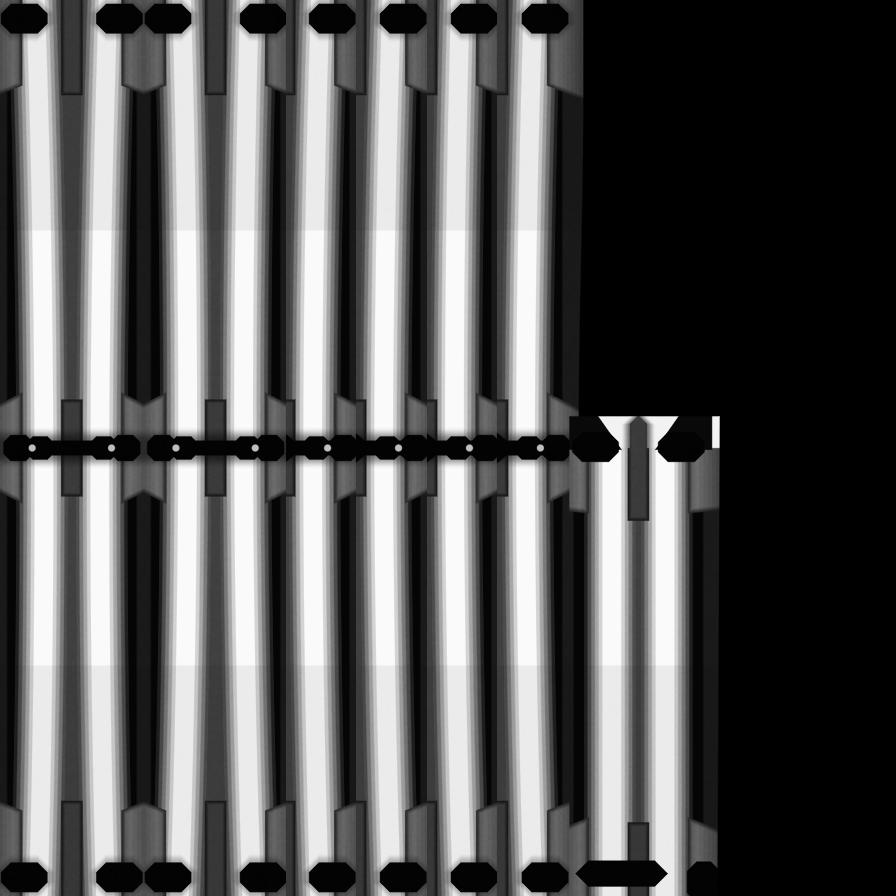
Give the GLSL for this texture map, as a three.js fragment shader.

```glsl
// Grey texture atlas of banded tubes in two mirrored rows, with one extra tube pair at the lower right.
varying vec2 vUv;

float hash(vec2 p) {
  vec3 q = fract(vec3(p.xyx) * 0.1031);
  q += dot(q, q.yzx + 33.33);
  return fract((q.x + q.y) * q.z);
}

// Antialiased coverage of a signed distance, positive inside
float cover(float d) { return smoothstep(-0.09, 0.09, d); }

// Staircase with softened risers
float stair(float x, float size) {
  x /= size;
  return (floor(x) + smoothstep(0.25, 0.75, fract(x))) * size;
}

// Box with cut corners, positive inside
float chamfer(vec2 p, vec2 halfSize) {
  p = abs(p);
  return min(min(halfSize.x - p.x, halfSize.y - p.y),
             (halfSize.x + halfSize.y) * 0.74 - p.x - p.y);
}

// Tube at distance center from its axis, with an outer fin and an inner strip
float column(float u, float center, float fin, float strip) {
  float d = u - center;
  float tube = 0.98 - 0.44 * max(abs(stair(d, 0.4)) - 0.85, 0.0);
  float gap = mix(0.02, 0.1, smoothstep(6.8, 7.1, u));
  float tone = max(tube, mix(0.25, gap, step(0.0, d)));

  float stripBody = min(strip, 1.15 - abs(u));
  float stripTone = mix(0.09, 0.23, smoothstep(0.0, 0.5, stripBody));
  tone = mix(tone, stripTone, cover(stripBody));

  float finBody = min(fin, u - 5.3);
  float finTone = 0.42 - 0.07 * abs(stair(u - 6.3, 0.45));
  finTone *= mix(0.45, 1.0, smoothstep(0.0, 0.6, finBody));
  return mix(tone, finTone, cover(finBody));
}

// Two mirrored pairs, then four single tubes, in both rows
float mainBlock(vec2 p) {
  float single = step(30.6, p.x);
  float index = single > 0.5 ? clamp(floor((p.x - 30.5) / 7.6), 0.0, 3.0)
                             : floor(p.x / 15.4);
  float u = single > 0.5 ? p.x - 30.5 - index * 7.6
                         : abs(mod(p.x, 15.4) - 7.7);
  float m = abs(p.y - 48.0);
  float e = 48.0 - m;
  float v = m / 48.0;
  float vary = hash(vec2(index + 7.0 * single, step(48.0, p.y))) - 0.5;
  float center = 3.0 + 0.75 * v * v + vary * 0.3 * v;

  float fin = max(6.0 - m - (u - 5.2) * 0.5, 9.2 - e + (u - 5.4) * 0.4);
  float tone = column(u, center, fin, max(5.2 - m, 10.2 - e));
  tone *= 1.0 - 0.06 * cover(m - 23.3);
  tone *= mix(0.5, 1.0, smoothstep(0.7, 2.3, m));

  // Black caps on the outer ends
  float cap = chamfer(vec2(u - 5.1, e - 2.0), vec2(2.5, 1.6));
  tone *= mix(0.75, 1.0, smoothstep(0.0, 1.0, -cap));
  tone = mix(tone, 0.01, cover(cap));

  // Beaded chain between the rows
  float bar = min(0.8 + single * 0.8 * max(1.0 - u, 0.0) - m, 6.0 - u);
  float bead = chamfer(vec2(u - 3.4, m), vec2(1.5, 1.25));
  float knot = chamfer(vec2(u - 5.75 - 0.55 * single, m), vec2(1.6, 1.4));
  tone = mix(tone, 0.01, cover(max(bar, max(bead, knot))));
  float rivet = 0.38 - length(vec2(u - 4.25 - 0.35 * single, m));
  return mix(tone, 0.75, cover(rivet));
}

// Single mirrored pair with a flared top
float sidePair(vec2 p) {
  float x = p.x - 68.4;
  float u = abs(x);
  float e = 51.4 - p.y;
  float fin = max(10.4 - e + (5.4 - u) * 0.1, 8.4 - p.y - (u - 5.4) * 0.4);
  float tone = column(u, 2.85, fin, max(11.2 - e, 7.9 - p.y));
  tone *= 1.0 - 0.06 * cover(24.7 - p.y);

  // Flare with dark blocks beside it
  float rim = 4.3 - 0.7 * e;
  float flare = mix(0.35, 0.95, smoothstep(0.7, 1.9, u + max(0.9 - e, 0.0)));
  tone = mix(tone, flare, cover(min(3.4 - e, u - 0.9 + max(0.8 - e, 0.0))));
  float block = min(min(u - rim, 7.9 - u), min(3.6 - e, 9.0 - u + e));
  float cap = chamfer(vec2(u - 4.6, e - 3.3), vec2(2.5, 1.6));
  tone = mix(tone, 0.035, cover(block));
  tone = mix(tone, 0.01, cover(cap));

  // Black bar and corner block at the foot
  float foot = chamfer(vec2(x + 1.8, p.y - 2.4), vec2(5.3, 1.4));
  float corner = chamfer(vec2(x - 7.0, p.y - 1.5), vec2(1.8, 2.2));
  return mix(tone, 0.01, cover(max(foot, corner)));
}

void main() {
  vec2 p = vUv * 96.0; // The canvas is 96 units wide
  float rightEdge = 62.0 + 0.5 * smoothstep(50.0, 86.0, p.y);
  float tone = mainBlock(p) * cover(rightEdge - p.x);
  float side = min(min(p.x - 61.0, 77.1 - 0.005 * (48.0 - p.y) - p.x), 51.4 - p.y);
  tone = mix(tone, sidePair(p), cover(side));

  // Faint mottling on the mid greys
  tone += (hash(floor(p * 3.0)) - 0.5) * 0.06 * tone * (1.0 - tone);
  gl_FragColor = vec4(vec3(clamp(tone, 0.0, 1.0)), 1.0);
}
```
